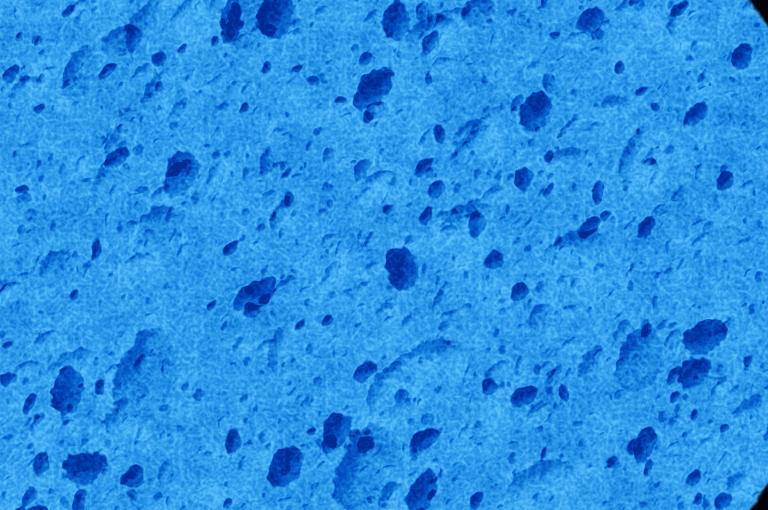
A Shadertoy shader for this texture:

```glsl
// Blue cellulose sponge: lacy fibres pitted with tilted, side-lit pores.

const vec3 BLUES[6] = vec3[6](
    vec3(0.00, 0.17, 0.58), vec3(0.01, 0.31, 0.76), vec3(0.04, 0.43, 0.82),
    vec3(0.12, 0.55, 0.89), vec3(0.21, 0.63, 0.93), vec3(0.31, 0.72, 0.97));
const vec3 PALE_FIBRE = vec3(0.50, 0.83, 0.99);
const vec3 BACKDROP = vec3(0.01, 0.01, 0.03);
const float PORE_TILT = 0.98;

vec2 hash2(vec2 p) {
    vec3 h = fract(p.xyx * vec3(0.1031, 0.1030, 0.0973));
    h += dot(h, h.yzx + 33.33);
    return fract((h.xx + h.yz) * h.zy);
}

vec2 gradientAt(vec2 cell) {
    float angle = 6.2832 * hash2(cell).x;
    return vec2(cos(angle), sin(angle));
}

// Gradient noise, roughly -0.7 to 0.7
float noise(vec2 p) {
    vec2 i = floor(p), f = p - i;
    vec2 u = f * f * f * (f * (f * 6.0 - 15.0) + 10.0);
    vec2 e = vec2(0.0, 1.0);
    float low = mix(dot(gradientAt(i), f), dot(gradientAt(i + e.yx), f - e.yx), u.x);
    float high = mix(dot(gradientAt(i + e.xy), f - e.xy), dot(gradientAt(i + 1.0), f - 1.0), u.x);
    return mix(low, high, u.y);
}

vec2 noise2(vec2 p) {
    return vec2(noise(p), noise(p + vec2(41.3, 17.9)));
}

// Thin bright threads along the zero lines of the noise
float lace(vec2 p, float width) {
    return 1.0 - smoothstep(0.0, width, abs(noise(p)));
}

// Tone change inside one pore; q is scaled so that the rim lies at length 1
float poreTone(vec2 q, float edge, float rough, float deep) {
    float d = length(q) + rough;
    float inside = 1.0 - smoothstep(1.0 - edge, 1.0 + edge, d);
    float side = q.y + 0.3 * q.x + rough;
    float shallowTone = 0.07 - 0.46 * smoothstep(0.15, 0.85, side);
    float deepTone = -0.40 - 0.28 * smoothstep(-0.7, 0.2, side);
    float rim = exp(-pow((d - 1.12) / 0.13, 2.0));
    return inside * mix(shallowTone, deepTone, deep) + 0.06 * rim;
}

// Jittered pores, one candidate per grid cell
float poreLayer(vec2 p, float cells, float share, float deepShare, float rough) {
    vec2 grid = p * cells, home = floor(grid);
    float tone = 0.0;
    for (int y = -1; y <= 1; y++)
    for (int x = -1; x <= 1; x++) {
        vec2 id = home + vec2(x, y);
        vec2 jitter = hash2(id + cells * 7.1);
        vec2 kind = hash2(id + cells * 13.7 + 91.0);
        vec2 form = hash2(id + cells * 3.3 + 203.0);
        if (kind.x > share) continue;
        float size = mix(0.22, 0.50, form.x * form.x);
        float angle = PORE_TILT + 1.1 * (form.y - 0.5);
        vec2 axis = vec2(cos(angle), sin(angle));
        vec2 offset = grid - id - mix(vec2(0.1), vec2(0.9), jitter);
        vec2 q = vec2(dot(offset, axis), dot(offset, vec2(-axis.y, axis.x)));
        q /= size * vec2(1.0, mix(0.55, 0.8, jitter.y));
        float edge = clamp(0.0035 * cells / size, 0.05, 0.4);
        float deep = smoothstep(deepShare + 0.12, deepShare - 0.12, kind.y);
        tone += poreTone(q, edge, rough, deep);
    }
    return tone;
}

// Fibrous surface around and inside the pores
float fibreTone(vec2 p) {
    vec2 bent = p + 0.010 * noise2(p * 22.0);
    float tone = 0.65 + 0.14 * noise(p * 6.0) + 0.20 * noise(bent * 20.0);
    tone += 0.11 * lace(bent * 34.0, 0.22) + 0.13 * lace(bent * 68.0 + 9.0, 0.24);
    tone += 0.22 * noise(bent * 95.0) + 0.24 * noise(p * 160.0);
    return tone;
}

vec3 blueRamp(float tone) {
    float t = clamp(tone, 0.0, 1.0) * 5.0;
    int i = int(min(floor(t), 4.0));
    vec3 blue = mix(BLUES[i], BLUES[i + 1], t - float(i));
    return mix(blue, PALE_FIBRE, clamp((tone - 1.0) * 1.8, 0.0, 0.7));
}

void mainImage(out vec4 fragColor, in vec2 fragCoord) {
    vec2 p = fragCoord / iResolution.y;
    float aspect = iResolution.x / iResolution.y;

    // Ragged outlines, coarse for big pores and fine for small ones
    vec2 warped = p + 0.014 * noise2(p * 13.0) + 0.005 * noise2(p * 45.0);
    float ragged = 0.22 * noise(p * 42.0) + 0.18 * noise(p * 85.0);

    float pores = poreLayer(warped, 5.0, 0.62, 0.14, ragged * 0.7);
    pores += poreLayer(warped + 3.7, 10.0, 0.52, 0.36, ragged);
    pores += poreLayer(warped + 8.2, 20.0, 0.42, 0.34, ragged);
    pores += 0.6 * poreLayer(warped + 5.1, 42.0, 0.34, 0.50, ragged);

    // Fibres lose contrast in the shade of deep pores
    float shade = smoothstep(-0.15, -0.6, pores);
    float surface = mix(fibreTone(p), 0.74, 0.45 * shade);
    vec3 colour = blueRamp(surface + max(pores, -0.75));

    // Rounded right-hand corners of the sponge
    vec2 corner = vec2(aspect - p.x, min(p.y, 1.0 - p.y));
    float body = smoothstep(0.030, 0.042, corner.x + 0.7 * corner.y + 0.02 * ragged);
    fragColor = vec4(mix(BACKDROP, colour, body), 1.0);
}
```
